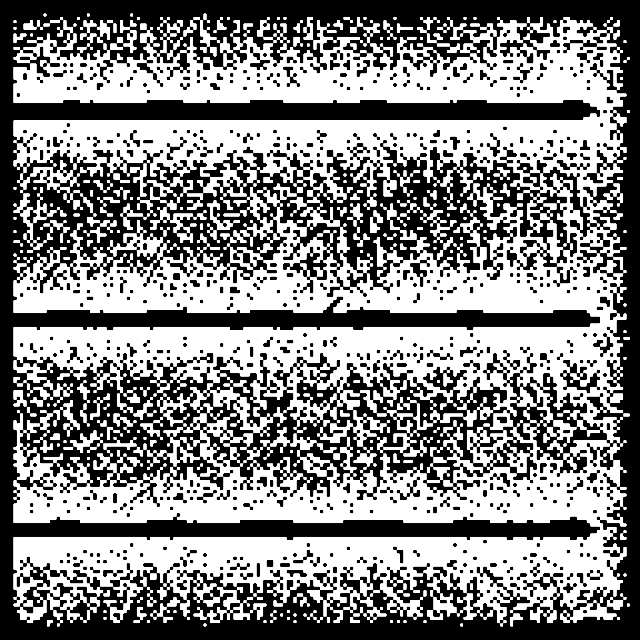
Reproduce this pattern procedurally as a three.js fragment shader.

```glsl
varying vec2 vUv;

const float CELLS = 192.0;

float hash(vec2 p) {
  return fract(sin(dot(p, vec2(127.1, 311.7))) * 43758.5453);
}

float valueNoise(vec2 p) {
  vec2 i = floor(p);
  vec2 f = smoothstep(0.0, 1.0, fract(p));
  return mix(mix(hash(i), hash(i + vec2(1.0, 0.0)), f.x),
             mix(hash(i + vec2(0.0, 1.0)), hash(i + 1.0), f.x), f.y);
}

float roundedBox(vec2 p, vec2 halfSize, float radius) {
  vec2 q = abs(p) - halfSize + radius;
  return length(max(q, 0.0)) + min(max(q.x, q.y), 0.0) - radius;
}

// Bar with a flat underside, a lumpy top and a tapered right end
float barInk(vec2 p, float offset, float row) {
  float lumpPhase = (p.x - 0.104) / 0.158;
  float lump = pow(0.5 + 0.5 * cos(6.28318 * lumpPhase), 3.0);
  lump *= mix(0.5, 1.2, hash(vec2(floor(lumpPhase + 0.5), row + 7.0)));
  float ragged = valueNoise(vec2(p.x * 75.0, row * 9.0));
  float taper = 1.0 - 0.8 * smoothstep(0.91, 0.935, p.x);
  float top = (0.0105 + 0.006 * lump + 0.003 * ragged) * taper;
  float bottom = (0.0125 + 0.002 * step(0.8, ragged)) * taper;
  float bar = step(offset, top) * step(-bottom, offset) * step(p.x, 0.937);

  // Slanted spur on the middle bar
  float spur = step(abs(p.x - 0.498 - offset), 0.009 - 0.15 * offset);
  spur *= step(0.0, offset) * step(offset, 0.037) * step(abs(row - 1.0), 0.1);
  return max(bar, spur);
}

// Black or white state of one grain cell
float cellInk(vec2 cell) {
  vec2 p = (cell + 0.5) / CELLS;
  float band = (p.y - 0.172) / 0.3275;
  float row = floor(band + 0.5);
  float offset = (band - row) * 0.3275;

  // Speckle thickens halfway between bars and along the right side
  float density = 0.57 * smoothstep(0.012, 0.115, abs(offset));
  density *= 1.0 - 0.22 * smoothstep(0.62, 0.9, p.x);
  density *= 0.78 + 0.44 * valueNoise(p * 9.0);
  density = max(density, 0.42 * smoothstep(0.92, 0.965, p.x));

  // Frame: crumbling on three sides, clean on the left
  float edge = roundedBox(p - vec2(0.495, 0.5), vec2(0.487, 0.478), 0.035);
  density = mix(density, 1.0, smoothstep(-0.018, 0.002, edge));
  density = max(density, step(p.x, 0.02));

  float grain = step(hash(cell), density);
  return max(grain, barInk(p, offset, row));
}

void main() {
  // Blend neighbouring cells, then sharpen into smooth-edged clumps
  vec2 grid = vUv * CELLS - 0.5;
  vec2 cell = floor(grid);
  vec2 f = smoothstep(0.15, 0.85, fract(grid));
  float lower = mix(cellInk(cell), cellInk(cell + vec2(1.0, 0.0)), f.x);
  float upper = mix(cellInk(cell + vec2(0.0, 1.0)), cellInk(cell + 1.0), f.x);
  float ink = smoothstep(0.3, 0.65, mix(lower, upper, f.y));
  gl_FragColor = vec4(vec3(1.0 - ink), 1.0);
}
```
